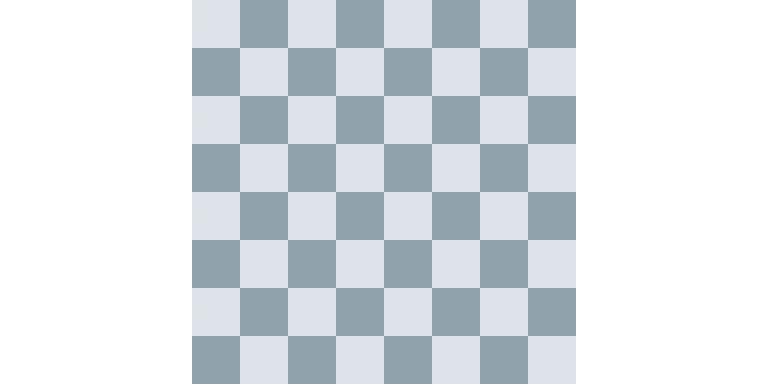
Give the GLSL for this pattern, as a Shadertoy shader.

```glsl
// A flat board of eight by eight squares, centred on a white ground.
// Two smoothed square waves, one per axis, are multiplied to give the
// alternating pale and slate squares; a box distance trims the board.

// Square wave of period 2 on each axis, from +1 to -1, blended over one pixel.
vec2 squareWave(vec2 p, float pixel) {
    vec2 parity = 1.0 - 2.0 * mod(floor(p), 2.0);
    vec2 edgeDistance = 0.5 - abs(fract(p) - 0.5);
    return parity * clamp(2.0 * edgeDistance / pixel, 0.0, 1.0);
}

// Coverage of a centred square with the given half side.
float squareMask(vec2 p, float halfSide, float pixel) {
    float signedDistance = max(abs(p.x), abs(p.y)) - halfSide;
    return clamp(0.5 - signedDistance / pixel, 0.0, 1.0);
}

void mainImage(out vec4 fragColor, in vec2 fragCoord) {
    // One unit is one square; eight squares fill the canvas height.
    float pixel = 8.0 / iResolution.y;
    vec2 p = (fragCoord - 0.5 * iResolution.xy) * pixel;

    // Alternating squares, slate at the lower left corner
    vec2 wave = squareWave(p, pixel);
    float slateAmount = 0.5 + 0.5 * wave.x * wave.y;
    vec3 pale = vec3(0.87, 0.89, 0.90);
    vec3 slate = vec3(0.55, 0.635, 0.68);
    vec3 board = mix(pale, slate, slateAmount);

    // White margins left and right
    vec3 color = mix(vec3(1.0), board, squareMask(p, 4.0, pixel));
    fragColor = vec4(color, 1.0);
}
```
